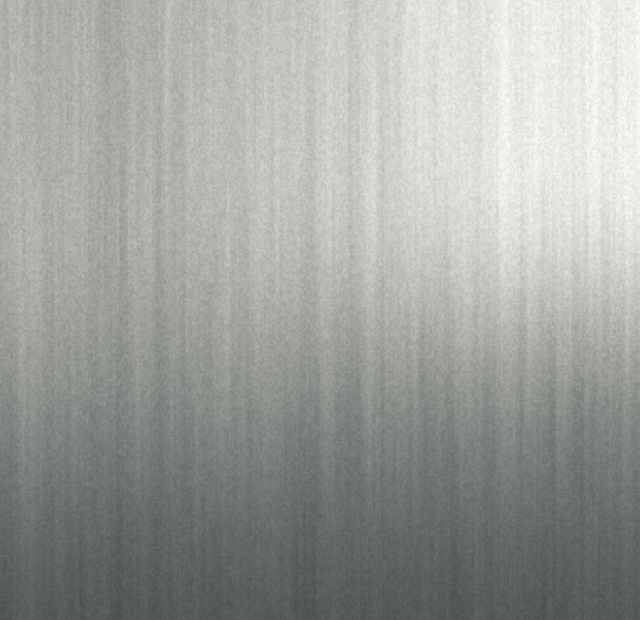
Give the GLSL for this texture, as a WebGL 1 fragment shader.

```glsl
precision highp float;
// Brushed steel: fine vertical streaks and grain under a soft light from the upper right.

uniform vec2 u_resolution;

const vec3 SHADOW_STEEL = vec3(0.305, 0.33, 0.33);
const vec3 MID_STEEL = vec3(0.645, 0.655, 0.63);
const vec3 BRIGHT_STEEL = vec3(0.975, 0.98, 0.965);

float hash(vec2 cell) {
  vec3 q = fract(cell.xyx * vec3(0.1031, 0.1030, 0.0973));
  q += dot(q, q.yzx + 33.33);
  return fract((q.x + q.y) * q.z);
}

// Smooth value noise centred on zero, from -1 to 1.
float valueNoise(vec2 p) {
  vec2 cell = floor(p);
  vec2 f = fract(p);
  f = f * f * (3.0 - 2.0 * f);
  float low = mix(hash(cell), hash(cell + vec2(1.0, 0.0)), f.x);
  float high = mix(hash(cell + vec2(0.0, 1.0)), hash(cell + vec2(1.0, 1.0)), f.x);
  return 2.0 * mix(low, high, f.y) - 1.0;
}

// Layers of long streaks, each finer and shorter than the one before.
float brushedStreaks(vec2 p) {
  float total = 0.0;
  float weight = 0.55;
  vec2 frequency = vec2(24.0, 1.1);
  for (int i = 0; i < 5; i++) {
    float layer = float(i);
    total += weight * valueNoise(p * frequency + vec2(17.3, 41.7) * (layer + 1.0));
    frequency *= vec2(1.85, 1.5);
    weight *= 0.95;
  }
  return total;
}

// Fine speckle, slightly stretched along the brushing direction.
float metalGrain(vec2 p) {
  float fine = valueNoise(p * vec2(370.0, 300.0) + 91.0);
  float coarse = valueNoise(p * vec2(210.0, 150.0) + 23.0);
  return 0.7 * fine + 0.3 * coarse;
}

// Broad shading: dark foot, grey body and a glow at the upper right.
float lighting(vec2 uv) {
  float body = 0.325 + 0.36 * smoothstep(-0.1, 0.7, uv.y);
  float glow = smoothstep(0.12, 1.05, uv.x) * smoothstep(0.28, 0.78, uv.y);
  return body + 0.27 * glow;
}

vec3 steelColor(float tone) {
  vec3 lower = mix(SHADOW_STEEL, MID_STEEL, smoothstep(0.0, 1.0, 0.0) + clamp((tone - 0.32) / 0.33, -0.4, 1.0));
  return mix(lower, BRIGHT_STEEL, clamp((tone - 0.65) / 0.33, 0.0, 1.0));
}

void main() {
  vec2 uv = gl_FragCoord.xy / u_resolution;
  vec2 p = gl_FragCoord.xy / u_resolution.y;

  float light = lighting(uv);
  float texture = 0.036 * brushedStreaks(p) + 0.052 * metalGrain(p);
  float tone = light + texture * mix(0.6, 1.0, smoothstep(0.3, 0.7, light));

  gl_FragColor = vec4(steelColor(tone), 1.0);
}
```
